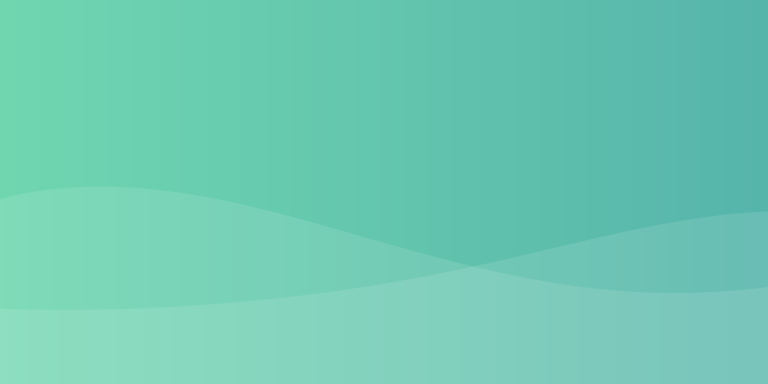
Write a Shadertoy shader that draws this background.

```glsl
// A calm green-to-teal backdrop with two pale, translucent waves that cross.
// A horizontal gradient is veiled by white below each wave; every wave is
// half a cosine swing between two extremes, bent by a skewed bulge.

#define LEFT_COLOR  vec3(0.437, 0.840, 0.692)
#define RIGHT_COLOR vec3(0.337, 0.708, 0.670)
#define VEIL_COLOR  vec3(1.0, 1.0, 0.985)
#define VEIL_ALPHA  0.108
#define SKEW        0.3

const float PI = 3.14159;

// Height of a wave at x: first extreme at start, opposite one after span.
float waveHeight(float x, float start, float span, float middle, float swing, float bulge) {
    float phase = PI * (x - start) / span;
    float c = cos(phase);
    float s = sin(phase);
    return middle + swing * c - bulge * s * s * (1.0 + SKEW * sign(swing) * c);
}

// Soft coverage of the area below a height, about one pixel wide.
float below(float height, float y) {
    float softness = 0.75 / iResolution.y;
    return 1.0 - smoothstep(-softness, softness, y - height);
}

void mainImage(out vec4 fragColor, in vec2 fragCoord) {
    vec2 uv = fragCoord / iResolution.xy;

    // Horizontal gradient
    vec3 color = mix(LEFT_COLOR, RIGHT_COLOR, uv.x);

    // Wave falling to the right, with a short dip at the left border
    float falling = waveHeight(uv.x, 0.124, 0.755, 0.376, 0.139, 0.009);
    falling -= 0.013 * exp(-20.0 * uv.x);

    // Wave rising to the right
    float rising = waveHeight(uv.x, 0.085, 0.950, 0.322, -0.129, 0.039);

    // Translucent veils add up where the waves overlap
    color = mix(color, VEIL_COLOR, VEIL_ALPHA * below(falling, uv.y));
    color = mix(color, VEIL_COLOR, VEIL_ALPHA * below(rising, uv.y));

    fragColor = vec4(color, 1.0);
}
```
